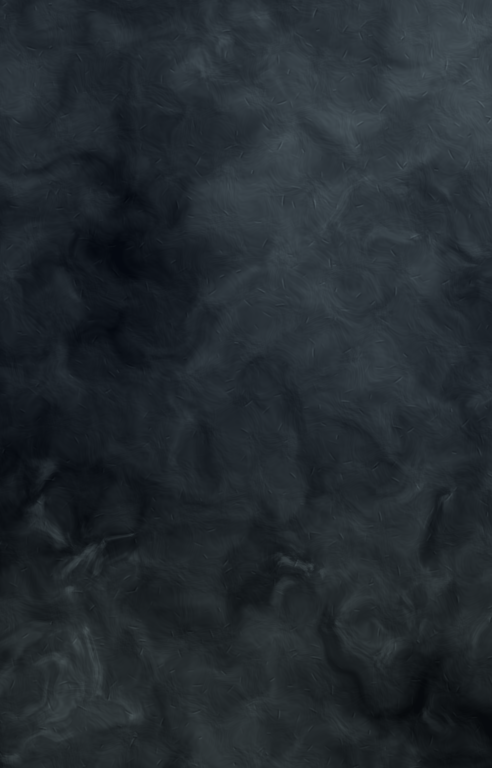
A WebGL 2 fragment shader for this texture:

```glsl
#version 300 es
precision highp float;
// Dark slate backdrop of thick, dabbed paint: broad light and shade fields,
// warped gradient-noise clouds with dry-brushed smoke, then a fine relief
// lit from the upper right and short scattered brush ridges.

uniform vec2 u_resolution;
out vec4 fragColor;

const vec3 DEEP = vec3(0.050, 0.070, 0.098);
const vec3 PALE = vec3(0.250, 0.292, 0.318);
const vec3 MOSS_TINT = vec3(0.008, 0.004, -0.012);
const float BASE_TONE = 0.41;
const float CLOUD_SCALE = 4.2;
const float CLOUD_GAIN = 0.62;
const float MOTTLE_SCALE = 17.0;
const float MOTTLE_GAIN = 0.30;
const float SMOKE_GAIN = 0.55;
const float RELIEF_SCALE = 62.0;
const float RELIEF_GAIN = 0.17;
const float STROKE_CELLS = 46.0;
const float STROKE_GAIN = 0.30;
const vec2 LIGHT_STEP = vec2(0.0013, 0.0016);
const float TAU = 6.28318;

vec2 hash2(vec2 p) {
  vec3 q = fract(p.xyx * vec3(0.1031, 0.1030, 0.0973));
  q += dot(q, q.yzx + 33.33);
  return fract((q.xx + q.yz) * q.zy);
}

float cornerSlope(vec2 cell, vec2 f) {
  float a = TAU * hash2(cell).x;
  return dot(vec2(cos(a), sin(a)), f);
}

float gradientNoise(vec2 p) {
  vec2 i = floor(p), f = fract(p);
  vec2 u = f * f * f * (f * (f * 6.0 - 15.0) + 10.0);
  vec2 e = vec2(1.0, 0.0);
  float low = mix(cornerSlope(i, f), cornerSlope(i + e, f - e), u.x);
  float high = mix(cornerSlope(i + e.yx, f - e.yx), cornerSlope(i + 1.0, f - 1.0), u.x);
  return mix(low, high, u.y);
}

float fbm(vec2 p, int octaves) {
  float sum = 0.0, gain = 0.8;
  for (int i = 0; i < octaves; i++) {
    sum += gain * gradientNoise(p);
    p = mat2(1.6, 1.2, -1.2, 1.6) * p + 17.3;
    gain *= 0.55;
  }
  return sum;
}

float glow(vec2 p, vec2 centre, vec2 radius) {
  vec2 d = (p - centre) / radius;
  return exp(-dot(d, d));
}

// Slow light and shade across the canvas; p.y runs from 0 to 1
float broadTone(vec2 p) {
  float tone = BASE_TONE;
  tone += 0.44 * glow(p, vec2(0.60, 0.92), vec2(0.30, 0.34));
  tone -= 0.38 * glow(p, vec2(0.11, 0.35), vec2(0.15, 0.14));
  tone -= 0.26 * glow(p, vec2(0.13, 0.68), vec2(0.12, 0.15));
  tone -= 0.24 * glow(p, vec2(0.60, 0.07), vec2(0.20, 0.11));
  tone -= 0.20 * exp(-p.x / 0.06) * smoothstep(0.9, 0.5, p.y);
  return tone;
}

float paintHeight(vec2 p) {
  vec2 warp = vec2(gradientNoise(p * 24.0), gradientNoise(p * 24.0 + 41.0));
  return fbm(p * RELIEF_SCALE + 1.6 * warp, 3);
}

// Short ridges at random angles, each with a lit side and a shaded side
float brushRidges(vec2 p, float pixel) {
  vec2 home = floor(p * STROKE_CELLS);
  float sum = 0.0;
  for (int y = -1; y <= 1; y++)
  for (int x = -1; x <= 1; x++) {
    vec2 cell = home + vec2(x, y);
    vec2 place = hash2(cell + 7.0), look = hash2(cell + 91.0);
    float angle = TAU * look.x;
    vec2 dir = vec2(cos(angle), sin(angle));
    vec2 d = p - (cell + place) / STROKE_CELLS;
    float along = dot(d, dir);
    float across = dot(d, vec2(-dir.y, dir.x)) + 22.0 * (look.y - 0.5) * along * along;
    float halfLength = mix(0.003, 0.010, place.x);
    float width = max(0.0011, 0.6 * pixel);
    float taper = smoothstep(halfLength, 0.3 * halfLength, abs(along));
    float lit = exp(-pow(across / width, 2.0));
    float shade = exp(-pow((across + 1.8 * width) / width, 2.0));
    sum += taper * (lit - 0.6 * shade) * look.y * look.y;
  }
  return sum;
}

void main() {
  vec2 p = gl_FragCoord.xy / u_resolution.y;
  float pixel = 1.0 / u_resolution.y;

  // Clouds and mottling
  vec2 warp = vec2(fbm(p * 7.0 + 3.0, 3), fbm(p * 7.0 + 29.0, 3));
  float cloud = fbm(p * CLOUD_SCALE + 0.5 * warp + 8.0, 5);
  float mottle = fbm(p * MOTTLE_SCALE + 1.1 * warp, 4);
  float tone = broadTone(p) + CLOUD_GAIN * cloud + MOTTLE_GAIN * mottle;

  // Dry-brushed smoke, gathered into ragged patches
  float patches = smoothstep(0.02, 0.42, fbm(p * vec2(5.0, 6.5) + 0.4 * warp + 53.0, 3));
  float wisps = smoothstep(-0.10, 0.55, fbm(p * 26.0 + 2.0 * warp, 4));
  tone += SMOKE_GAIN * patches * wisps * mix(1.0, 0.6, smoothstep(0.3, 0.7, p.y));

  // Paint surface, crisper where the light falls
  float relief = paintHeight(p) - paintHeight(p + LIGHT_STEP);
  float sheen = mix(0.5, 1.1, clamp(tone, 0.0, 1.0));
  tone += sheen * (RELIEF_GAIN * relief * 1.6 + STROKE_GAIN * brushRidges(p, pixel));

  vec3 colour = mix(DEEP, PALE, clamp(tone, -0.15, 1.4));
  colour += MOSS_TINT * smoothstep(0.55, 0.15, p.y);
  fragColor = vec4(clamp(colour, 0.0, 1.0), 1.0);
}
```
